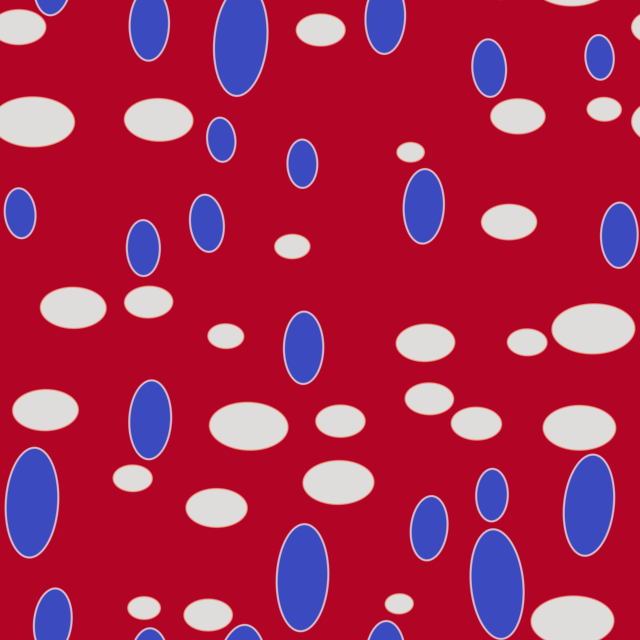
Write a WebGL 1 fragment shader that draws this pattern.

```glsl
precision highp float;
uniform vec2 u_resolution;

const vec3 RED = vec3(0.70, 0.02, 0.145);
const vec3 WHITE = vec3(0.87, 0.865, 0.86);
const vec3 BLUE = vec3(0.23, 0.295, 0.75);
const vec3 WHITE_RIM = vec3(0.93, 0.56, 0.47);
const vec3 BLUE_RIM = vec3(0.85, 0.73, 0.80);

const float GRID = 7.0;                     // cells across the canvas
const float BLUE_CELLS = 3.0;               // blue cells per column of GRID
const float JITTER = 0.62;                  // centre wander, in cells
const vec2 WHITE_RADII = vec2(0.46, 0.28);  // largest sizes, in cells
const vec2 BLUE_RADII = vec2(0.30, 0.62);
const vec2 WHITE_GROWTH = vec2(1.2, 1.0);   // long axis shrinks faster
const vec2 BLUE_GROWTH = vec2(1.0, 1.5);
const float SIZE_SPREAD = 0.6;
const float GAP = 0.03;                     // least spacing, in cells
const float WHITE_TILT = 0.04;              // radians
const float BLUE_TILT = 0.11;
const float WHITE_RIM_WIDTH = 0.0017;       // in canvas units
const float BLUE_RIM_WIDTH = 0.0032;
const float EDGE_SOFTNESS = 0.0013;

struct Grain {
  vec2 center;
  vec2 radii;
  vec2 growth;
  float tilt;
  bool isBlue;
};

float hash(vec2 p, float seed) {
  return fract(sin(dot(p, vec2(127.1, 311.7)) + seed * 74.7) * 43758.545);
}

vec2 rotate(vec2 p, float angle) {
  float c = cos(angle), s = sin(angle);
  return vec2(c * p.x + s * p.y, c * p.y - s * p.x);
}

Grain grainAt(vec2 cell) {
  vec2 id = floor(mod(cell + 0.5, GRID));
  // Modular polynomial: uneven layout with a fixed share of blue
  float kind = id.x * id.x * id.y + 3.0 * id.x + 2.0 * id.y;
  float size = 1.0 - SIZE_SPREAD * pow(hash(id, 1.0), 3.0);
  float lean = 2.0 * hash(id, 2.0) - 1.0;
  vec2 wander = vec2(hash(id, 3.0), hash(id, 4.0)) - 0.5;

  Grain g;
  g.isBlue = mod(kind + 0.5, GRID) < BLUE_CELLS;
  g.center = cell + 0.5 + JITTER * wander;
  g.growth = g.isBlue ? BLUE_GROWTH : WHITE_GROWTH;
  g.radii = (g.isBlue ? BLUE_RADII : WHITE_RADII) * pow(vec2(size), g.growth);
  g.tilt = lean * (g.isBlue ? BLUE_TILT : WHITE_TILT);
  return g;
}

// Extent of a grain along a unit direction
float reach(Grain g, vec2 dir) {
  return length(g.radii * rotate(dir, g.tilt));
}

// Scale that keeps a grain clear of its eight neighbours
float freeScale(Grain g, vec2 cell) {
  float scale = 1.0;
  for (int y = -1; y <= 1; y++) {
    for (int x = -1; x <= 1; x++) {
      if (x == 0 && y == 0) continue;
      Grain other = grainAt(cell + vec2(float(x), float(y)));
      vec2 apart = other.center - g.center;
      float dist = length(apart);
      vec2 dir = apart / dist;
      scale = min(scale, dist / (reach(g, dir) + reach(other, dir) + GAP));
    }
  }
  return scale;
}

// Approximate signed distance to an ellipse
float ellipseDistance(vec2 p, vec2 radii) {
  p += 1e-4; // avoids 0/0 at the centre
  float k = length(p / radii);
  return k * (k - 1.0) / length(p / (radii * radii));
}

void main() {
  float side = min(u_resolution.x, u_resolution.y);
  vec2 p = gl_FragCoord.xy / side * GRID;
  float soft = max(EDGE_SOFTNESS, 0.6 / side);
  vec3 color = RED;

  for (int y = -1; y <= 1; y++) {
    for (int x = -1; x <= 1; x++) {
      vec2 cell = floor(p) + vec2(float(x), float(y));
      Grain g = grainAt(cell);
      vec2 local = rotate(p - g.center, g.tilt);
      // Skip grains that miss this point even at full size
      if (ellipseDistance(local, g.radii) > 0.05) continue;

      vec2 radii = g.radii * pow(vec2(freeScale(g, cell)), g.growth);
      float d = ellipseDistance(local, radii) / GRID;
      float rimWidth = g.isBlue ? BLUE_RIM_WIDTH : WHITE_RIM_WIDTH;
      float outer = 1.0 - smoothstep(-soft, soft, d);
      float inner = 1.0 - smoothstep(-soft, soft, d + rimWidth);
      color = mix(color, g.isBlue ? BLUE_RIM : WHITE_RIM, outer);
      color = mix(color, g.isBlue ? BLUE : WHITE, inner);
    }
  }
  gl_FragColor = vec4(color, 1.0);
}
```
